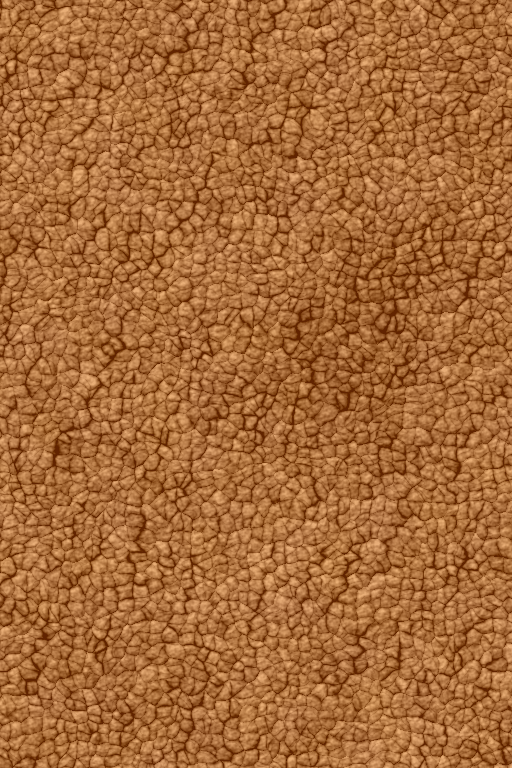
Reproduce this texture procedurally as a WebGL 2 fragment shader.

```glsl
#version 300 es
precision highp float;
// Tan pebbled leather: warped Voronoi pebbles, each lit as a small pillow.
// Pebbles are sorted into slanted bands; edges between bands become long creases.
// Gradient noise adds wrinkles, grain and broad worn shading to a single tone.

uniform vec2 u_resolution;
out vec4 fragColor;

const float CELLS = 64.0;            // pebbles per canvas height
const float JITTER = 0.86;
const float BASE_TONE = 0.84;
const float EDGE_WIDTH = 0.09;       // in pebble units
const float EDGE_DEPTH = 0.72;
const float CREASE_WIDTH = 0.13;
const float CREASE_DEPTH = 0.62;
const vec2  BAND_RATE = vec2(21.0, 12.0);  // steep and shallow crease families
const float PILLOW = 0.36;
const float PEBBLE_VARIATION = 0.20;
const float WRINKLE_DEPTH = 0.28;
const float GRAIN = 0.46;
const float MOTTLE = 0.13;
const float SHADE_DEPTH = 0.15;
const float TINT = 0.025;
const vec2  SHADE_CENTRE = vec2(0.47, 0.57);
const vec2  LIGHT = vec2(-0.45, 0.89);
const vec3  DARK = vec3(0.44, 0.20, 0.02);
const vec3  PALE = vec3(0.85, 0.62, 0.41);

vec2 hash2(vec2 cell) {
    uvec2 v = uvec2(ivec2(cell)) * 1664525u + 1013904223u;
    v.x += v.y * 1664525u;
    v.y += v.x * 1664525u;
    v ^= v >> 16u;
    v.x += v.y * 1664525u;
    v.y += v.x * 1664525u;
    v ^= v >> 16u;
    return vec2(v & 65535u) / 65535.0;
}

float cornerSlope(vec2 corner, vec2 offset) {
    float angle = 6.2832 * hash2(corner).x;
    return dot(vec2(cos(angle), sin(angle)), offset);
}

float gradientNoise(vec2 p) {
    vec2 i = floor(p), f = p - i;
    vec2 u = f * f * f * (f * (f * 6.0 - 15.0) + 10.0);
    vec2 e = vec2(1.0, 0.0);
    float low = mix(cornerSlope(i, f), cornerSlope(i + e.xy, f - e.xy), u.x);
    float high = mix(cornerSlope(i + e.yx, f - e.yx), cornerSlope(i + e.xx, f - e.xx), u.x);
    return mix(low, high, u.y);
}

vec2 noise2(vec2 p) {
    return vec2(gradientNoise(p), gradientNoise(p + vec2(37.3, 91.7)));
}

vec2 pebbleCentre(vec2 cell) {
    return cell + 0.5 + JITTER * (hash2(cell) - 0.5);
}

// Band numbers of a pebble in the steep and the shallow family
vec2 creaseBand(vec2 centre) {
    vec2 c = centre / CELLS;
    float steep = c.x - 0.2 * c.y - 0.27 * c.y * c.y;
    float shallow = 0.8 * c.y - 0.6 * c.x;
    float wander = 0.8 * gradientNoise(centre * 0.1);
    return floor(vec2(steep, shallow) * BAND_RATE + wander);
}

// Distances to the nearest edge, steep crease and shallow crease
vec3 pebbleEdges(vec2 q, out vec2 home, out vec2 offset) {
    vec2 base = floor(q);
    float nearest = 1e3;
    for (int y = -1; y <= 1; y++)
    for (int x = -1; x <= 1; x++) {
        vec2 cell = base + vec2(x, y);
        vec2 d = q - pebbleCentre(cell);
        if (dot(d, d) < nearest) { nearest = dot(d, d); home = cell; offset = d; }
    }
    vec2 centre = q - offset;
    vec2 band = creaseBand(centre);
    vec3 edges = vec3(9.0);
    for (int y = -2; y <= 2; y++)
    for (int x = -2; x <= 2; x++) {
        if (x == 0 && y == 0) continue;
        vec2 other = pebbleCentre(home + vec2(x, y));
        vec2 gap = other - centre;
        float d = dot(0.5 * gap - offset, normalize(gap));
        vec2 differs = abs(creaseBand(other) - band);
        edges.x = min(edges.x, d);
        if (differs.x > 0.5) edges.y = min(edges.y, d);
        if (differs.y > 0.5) edges.z = min(edges.z, d);
    }
    return edges;
}

void main() {
    vec2 p = gl_FragCoord.xy / u_resolution.y;
    float pixel = CELLS / u_resolution.y;
    vec2 q = p * CELLS;
    q += 1.1 * noise2(q * 0.16) + 0.35 * noise2(q * 0.95);

    vec2 home, offset;
    vec3 edges = pebbleEdges(q, home, offset);
    edges = sqrt(edges * edges + 0.06 * pixel * pixel);

    // Broad shading, darkest along a soft diagonal fold
    vec2 s = mat2(0.77, -0.64, 0.64, 0.77) * (p - SHADE_CENTRE);
    float fold = exp(-dot(s * vec2(4.5, 8.0), s * vec2(4.5, 8.0)));
    float mottle = gradientNoise(p * 5.0) + 0.5 * gradientNoise(p * 13.0 + 7.0);
    float tone = BASE_TONE + MOTTLE * mottle - SHADE_DEPTH * fold;

    // Rounded pebbles
    tone += PILLOW * dot(offset, LIGHT);
    tone += PEBBLE_VARIATION * (hash2(home + 211.0).y - 0.5);

    // Pebble edges and long broken creases
    float edgeStrength = 0.88 + 0.8 * gradientNoise(q * 0.5 + 19.0);
    tone -= EDGE_DEPTH * edgeStrength * exp(-edges.x / max(EDGE_WIDTH, 0.7 * pixel));
    vec2 along = vec2(p.x - 0.45 * p.y, p.y);
    float steepMask = smoothstep(-0.25, 0.30, gradientNoise(along * vec2(30.0, 10.0)));
    float shallowMask = smoothstep(0.08, 0.42, gradientNoise(p * 14.0 + 31.0) + 0.35 * fold);
    vec2 crease = exp(-edges.yz / CREASE_WIDTH) * vec2(steepMask, 0.75 * shallowMask);
    tone -= CREASE_DEPTH * max(crease.x, crease.y);

    // Fine wrinkles and skin grain
    float wrinkle = exp(-9.0 * abs(gradientNoise(q * vec2(1.0, 1.5) + 53.0)));
    tone -= WRINKLE_DEPTH * wrinkle;
    vec2 g = vec2(p.x + 0.3 * p.y, p.y - 0.3 * p.x);
    tone += GRAIN * gradientNoise(g * vec2(130.0, 210.0));
    tone += 0.5 * GRAIN * gradientNoise(g * 290.0 + 11.0);

    vec3 colour = mix(DARK, PALE, clamp(tone, -0.15, 1.15));
    colour.b += TINT * gradientNoise(p * 17.0 + 3.0);
    fragColor = vec4(clamp(colour, 0.0, 1.0), 1.0);
}
```
